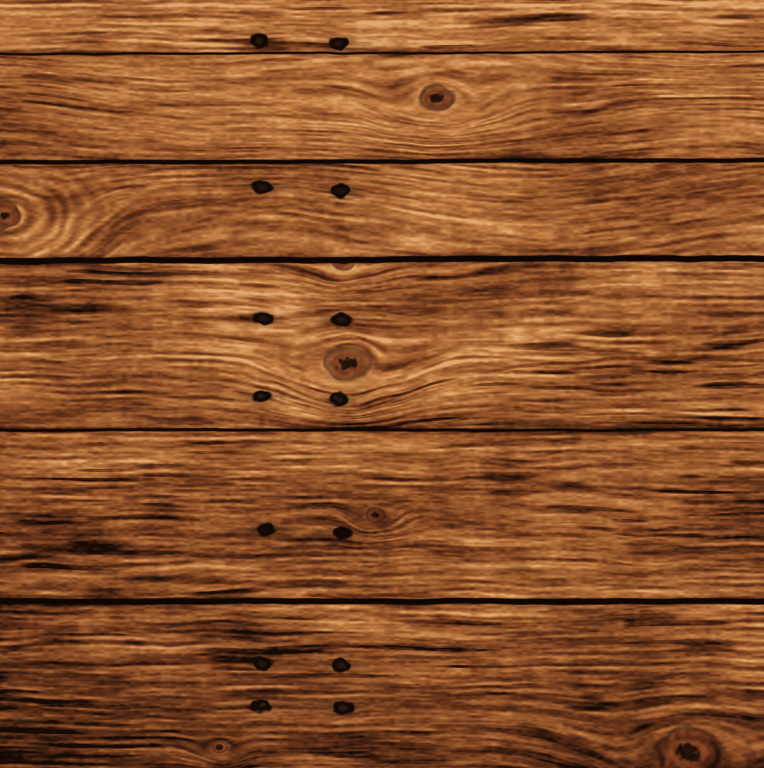
A WebGL 2 fragment shader for this texture:

```glsl
#version 300 es
precision highp float;
uniform vec2 u_resolution;
out vec4 fragColor;

// Seams: height, half width
const vec2 seams[5] = vec2[5](vec2(0.217, 0.0038), vec2(0.440, 0.0020),
    vec2(0.662, 0.0040), vec2(0.790, 0.0028), vec2(0.931, 0.0015));
// Knots: centre, radius
const vec3 knots[7] = vec3[7](vec3(0.572, 0.872, 0.018), vec3(0.003, 0.720, 0.019),
    vec3(0.454, 0.527, 0.024), vec3(0.491, 0.329, 0.010), vec3(0.900, 0.021, 0.034),
    vec3(0.450, 0.660, 0.012), vec3(0.287, 0.027, 0.008));
const float nailRows[7] = float[7](0.947, 0.756, 0.586, 0.485, 0.310, 0.138, 0.081);
const vec3 woodTones[6] = vec3[6](vec3(0.09, 0.04, 0.02), vec3(0.36, 0.18, 0.09),
    vec3(0.53, 0.29, 0.14), vec3(0.65, 0.39, 0.20), vec3(0.77, 0.51, 0.28), vec3(0.88, 0.66, 0.43));

float hash(vec2 p) {
    return fract(sin(dot(p, vec2(127.1, 311.7))) * 43758.5453);
}

float noise(vec2 p) {
    vec2 i = floor(p), f = fract(p);
    f = f * f * (3.0 - 2.0 * f);
    return mix(mix(hash(i), hash(i + vec2(1, 0)), f.x),
               mix(hash(i + vec2(0, 1)), hash(i + vec2(1, 1)), f.x), f.y);
}

float fbm(vec2 p) {
    float sum = 0.0, amp = 0.5;
    for (int i = 0; i < 4; i++) {
        sum += amp * noise(p);
        p = p * 2.1 + 7.3;
        amp *= 0.5;
    }
    return sum / 0.9375;
}

float plankIndex(float y) {
    float n = 0.0;
    for (int i = 0; i < 5; i++) n += step(seams[i].x, y);
    return n;
}

vec3 woodRamp(float t) {
    vec3 c = woodTones[0];
    for (int i = 1; i < 6; i++) c = mix(c, woodTones[i], clamp(t * 5.0 - float(i - 1), 0.0, 1.0));
    return c;
}

void main() {
    vec2 p = gl_FragCoord.xy / u_resolution;
    float px = 1.0 / u_resolution.y;
    float edgeY = p.y + 0.003 * (fbm(vec2(p.x * 22.0, p.y * 9.0)) - 0.5) + 0.003 * (0.5 - p.x) * step(0.6, p.y);
    float plank = plankIndex(edgeY);
    vec2 seed = vec2(plank * 17.3, plank * 5.1);

    // Grain height, wavier on the two upper middle planks
    float wavy = step(2.5, plank) * step(plank, 4.5);
    float v = p.y + mix(0.010, 0.05, wavy) * (noise(p * vec2(3.0, 9.0) + seed) - 0.5)
            + 0.005 * (noise(p * vec2(14.0, 30.0) + seed) - 0.5);

    // Grain bends into rings around the knots
    float rings = 0.0;
    for (int i = 0; i < 7; i++) {
        vec3 k = knots[i];
        if (plankIndex(k.y) != plank) continue;
        vec2 d = (p - k.xy) * vec2(0.65, 1.0);
        float r = length(d) + 0.008 * (noise(p * 30.0) - 0.5);
        float bold = i == 1 ? 1.0 : 0.0;
        float w = exp(-r * r / (k.z * k.z * mix(5.0, 14.0, bold)));
        v = mix(v, k.y + r, w);
        rings += w * mix(0.05, 0.2, bold) * sin(r * 440.0);
    }

    // Fibres, relief and weathered grooves
    float fibre = noise(vec2(p.x * 9.0, v * 200.0) + seed);
    float relief = fibre - noise(vec2(p.x * 9.0, v * 200.0 + 0.6) + seed);
    float fine = noise(vec2(p.x * 45.0, v * 330.0) + seed);
    float grit = noise(p * vec2(150.0, 340.0) + seed);
    float patches = fbm(p * vec2(4.0, 9.0) + seed);
    float streaks = fbm(vec2(p.x * 2.5, v * 32.0) + seed + 3.0);
    float worn = smoothstep(0.35, 0.65, fbm(p * vec2(3.0, 13.0) + seed + 31.0));
    float groove = smoothstep(0.58, 0.85, noise(vec2(p.x * 13.0, v * 165.0) + seed + 9.0));
    float tone = 0.58 + 0.22 * (p.y - 0.5) + 0.05 * (hash(seed) - 0.5);
    tone += 0.60 * (patches - 0.5) + 0.35 * (streaks - 0.5) + mix(0.42, 0.26, wavy) * (fibre - 0.5);
    tone += 0.26 * relief + 0.36 * (fine - 0.5) + 0.22 * (grit - 0.5) + rings;
    tone -= groove * mix(0.12, 0.46, worn) * mix(1.0, 0.7, wavy);
    tone -= 0.35 * dot(p - 0.5, p - 0.5) * (1.3 - p.y);

    // Long split running right from the centre knot
    float splitY = 0.516 + 0.016 * smoothstep(0.58, 0.85, p.x) + 0.006 * (noise(vec2(p.x * 25.0, 3.0)) - 0.5);
    tone -= 0.4 * smoothstep(0.55, 0.68, p.x) * smoothstep(0.004, 0.0005, abs(p.y - splitY)) * (0.4 + fine);

    // Chipped, shaded plank edges
    float gap = 0.0;
    for (int i = 0; i < 5; i++) {
        float d = edgeY - seams[i].x;
        float chip = 0.012 * smoothstep(0.45, 0.8, noise(vec2(p.x * 14.0, float(i) * 8.0)));
        tone -= 0.4 * smoothstep(chip + 0.006, 0.0, d) * step(0.0, d) * fine;
        tone -= 0.15 * smoothstep(0.010, 0.0, abs(d));
        gap = max(gap, 1.0 - smoothstep(-px, px, abs(d) - seams[i].y));
    }
    tone = max(tone, 0.25 + 0.55 * (tone - 0.25));
    vec3 color = woodRamp(tone);

    // Red-brown knots with soft rims and cracked hearts
    for (int i = 0; i < 7; i++) {
        vec3 k = knots[i];
        if (plankIndex(k.y) != plank) continue;
        vec2 d = (p - k.xy) * vec2(0.85, 1.1);
        float r = length(d) / k.z + 0.3 * (noise(p * 70.0) - 0.5);
        vec3 heart = mix(vec3(0.32, 0.14, 0.08), vec3(0.56, 0.28, 0.13), noise(p * 150.0));
        color = mix(color, heart, 0.75 * smoothstep(1.2, 0.8, r));
        color *= 1.0 - 0.3 * smoothstep(0.2, 0.0, abs(r - 1.0));
        color *= 1.0 - 0.7 * smoothstep(0.5, 0.2, r + 0.4 * (noise(p * 200.0) - 0.5));
    }

    // Paired nail holes with stained streaks
    for (int i = 0; i < 14; i++) {
        float row = float(i / 2), side = float(i % 2);
        vec2 jitter = vec2(hash(vec2(row, side)), hash(vec2(side, row + 4.0))) - 0.5;
        vec2 d = p - vec2(0.346 + 0.099 * side, nailRows[i / 2] - 0.004 * side) - jitter * vec2(0.010, 0.003);
        float r = length(d / vec2(0.0125, 0.0085)) + 0.5 * (noise(p * 130.0) - 0.5);
        float streak = exp(-abs(d.x) / 0.016 - abs(d.y - 0.003 * jitter.x) / 0.004);
        color *= 1.0 - 0.8 * streak;
        color = mix(color, vec3(0.07, 0.035, 0.02), smoothstep(1.2, 0.8, r));
        color += vec3(0.10, 0.08, 0.06) * smoothstep(0.6, 0.2, r) * hash(vec2(row, 8.0));
    }

    color = mix(color, vec3(0.05, 0.025, 0.01), gap);
    fragColor = vec4(color, 1.0);
}
```
